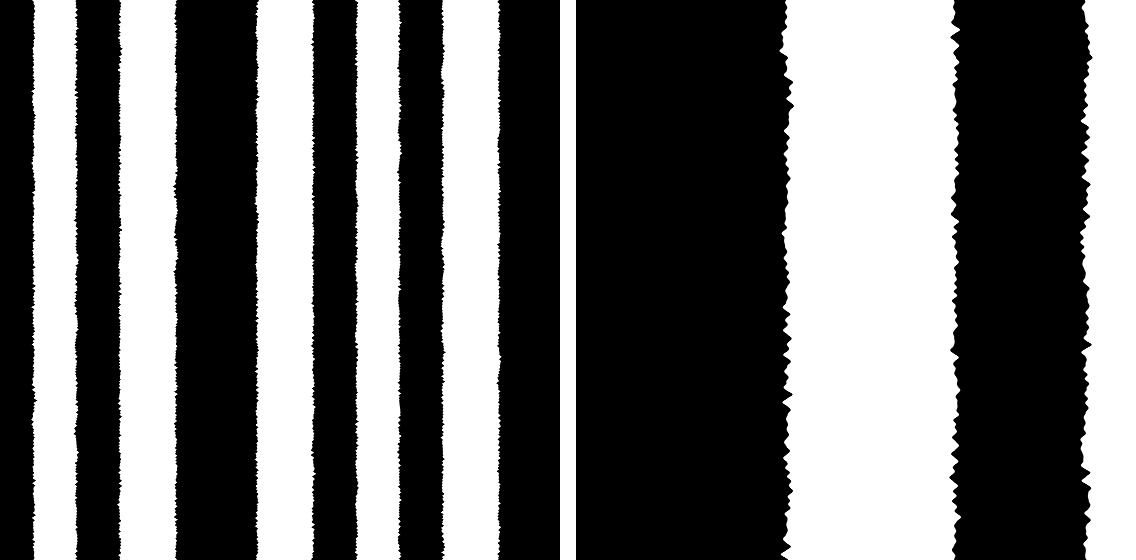
Left, the full canvas; right, a detail of the centre.
This pattern is drawn by a Shadertoy shader. Its source:

```glsl
#define PERIOD 0.5768
#define CENTER 0.0982
#define THIN_HALF 0.0382
#define WIDE_INNER 0.1157
#define WIDE_OUTER 0.2161
#define DRIFT_FREQ 26.0
#define DRIFT_AMP 0.0032
#define GRAIN_FREQ 210.0
#define GRAIN_AMP 0.0036
#define INK vec3(0.0)
#define PAPER vec3(1.0)

// Pseudo-random slope in -1..1 for a lattice point
float slope(float cell, float seed) {
    vec2 p = fract(vec2(cell, seed) * vec2(0.1031, 0.1137));
    p += dot(p, p.yx + 33.33);
    return fract((p.x + p.y) * p.x * 7.31) * 2.0 - 1.0;
}

// One-dimensional gradient noise
float gradientNoise(float t, float seed) {
    float cell = floor(t);
    float f = t - cell;
    float blend = f * f * f * (f * (f * 6.0 - 15.0) + 10.0);
    return mix(slope(cell, seed) * f, slope(cell + 1.0, seed) * (f - 1.0), blend) * 2.0;
}

// Slow drift plus fine grain along one edge
float roughness(float y, float seed) {
    return DRIFT_AMP * gradientNoise(y * DRIFT_FREQ + seed * 0.37, seed)
         + GRAIN_AMP * gradientNoise(y * GRAIN_FREQ + seed * 0.61, seed + 57.0);
}

// Coverage beyond a rough vertical edge
float pastEdge(float x, float edge, float y, float seed, float pixel) {
    return clamp((x - edge - roughness(y, seed)) / pixel + 0.5, 0.0, 1.0);
}

void mainImage(out vec4 fragColor, in vec2 fragCoord) {
    vec2 uv = fragCoord / iResolution.xy;
    float pixel = 1.0 / iResolution.x;

    // Mirrored repeat around each thin stripe
    float across = (uv.x - CENTER) / PERIOD + 0.5;
    float offset = (fract(across) - 0.5) * PERIOD;
    float dist = abs(offset);
    float seed = 11.0 + floor(across) * 8.0 + (offset < 0.0 ? 0.0 : 4.0);

    // Thin stripe in the middle, a wide stripe on either side
    float thin = 1.0 - pastEdge(dist, THIN_HALF, uv.y, seed, pixel);
    float wide = pastEdge(dist, WIDE_INNER, uv.y, seed + 1.0, pixel)
               - pastEdge(dist, WIDE_OUTER, uv.y, seed + 2.0, pixel);

    fragColor = vec4(mix(INK, PAPER, clamp(thin + wide, 0.0, 1.0)), 1.0);
}
```
